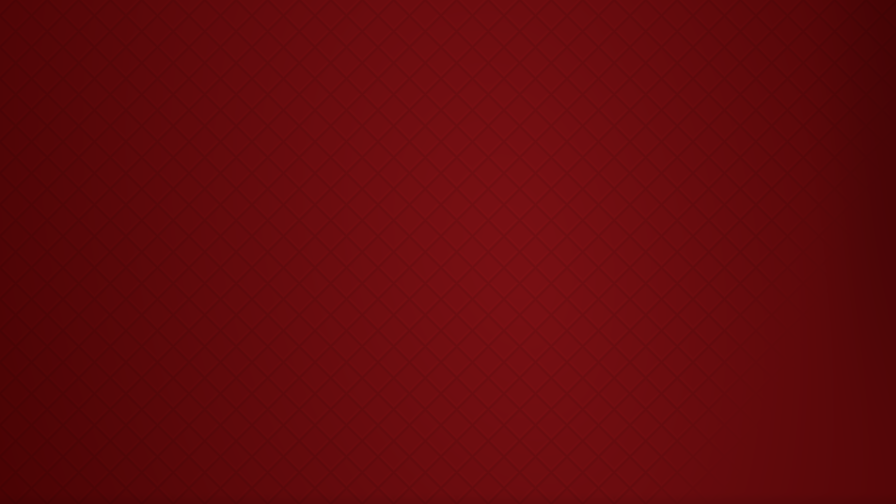
A WebGL 1 fragment shader for this background:

```glsl
precision highp float;
// Deep red quilted backdrop: an off-centre glow under a fine embossed diamond lattice.

uniform vec2 u_resolution;

const vec3 GLOW_RED = vec3(0.472, 0.060, 0.075);
const vec3 EDGE_RED = vec3(0.292, 0.012, 0.016);
const vec2 GLOW_CENTER = vec2(1.02, 0.5);
const float GLOW_RADIUS = 1.03;
const float DIAMOND_SIZE = 0.0625;
const float GROOVE_WIDTH = 0.0035;

// Elliptical falloff, steeper on the right side than on the left.
float glowDistance(vec2 p, vec2 center) {
  vec2 d = p - center;
  float side = smoothstep(-0.25, 0.25, d.x);
  d.x = d.x * mix(1.0, 1.2, side) + 0.15 * d.y;
  d.y *= 0.7;
  return length(d);
}

// Distance to the nearest of a set of diagonal lines, in canvas units.
float diagonalDistance(float coord, float spacing) {
  return abs(fract(coord / spacing) - 0.5) * spacing * 0.7071;
}

// Soft line coverage, never thinner than a pixel.
float softLine(float dist, float width, float pixel) {
  return 1.0 - smoothstep(0.0, width + 0.5 * pixel, dist);
}

// Both diagonal families of the diamond lattice.
float lattice(vec2 p, float spacing, float width, float pixel) {
  float rising = softLine(diagonalDistance(p.x - p.y, spacing), width, pixel);
  float falling = softLine(diagonalDistance(p.x + p.y, spacing), width, pixel);
  return max(rising, falling);
}

// The lattice dissolves along a slanted border at the lower right.
float latticeFade(vec2 p) {
  float border = 1.34 + 0.5 * p.y;
  return 1.0 - smoothstep(border - 0.12, border + 0.12, p.x);
}

// Extra shade on the upper right edge and a thin one along the bottom.
float edgeShade(vec2 p, float aspect) {
  float right = smoothstep(aspect - 0.2, aspect, p.x) * smoothstep(0.0, 0.6, p.y);
  float bottom = 1.0 - smoothstep(0.0, 0.025, p.y);
  return (1.0 - 0.13 * right) * (1.0 - 0.08 * bottom);
}

void main() {
  float pixel = 1.0 / u_resolution.y;
  vec2 p = gl_FragCoord.xy * pixel;

  // Background glow with a rounded peak and an even slope
  float d = glowDistance(p, GLOW_CENTER) / GLOW_RADIUS;
  float falloff = min(sqrt(d * d + 0.01) - 0.1, 1.0);
  vec3 color = mix(GLOW_RED, EDGE_RED, falloff);

  // Embossed grooves: dark line with a faint lit lip above
  float groove = lattice(p, DIAMOND_SIZE, GROOVE_WIDTH, pixel);
  float lip = lattice(p - vec2(0.0, 0.006), DIAMOND_SIZE, GROOVE_WIDTH, pixel);
  float relief = 0.04 * lip * (1.0 - groove) - 0.075 * groove;
  color *= 1.0 + relief * latticeFade(p);

  color *= edgeShade(p, u_resolution.x * pixel);
  gl_FragColor = vec4(color, 1.0);
}
```
